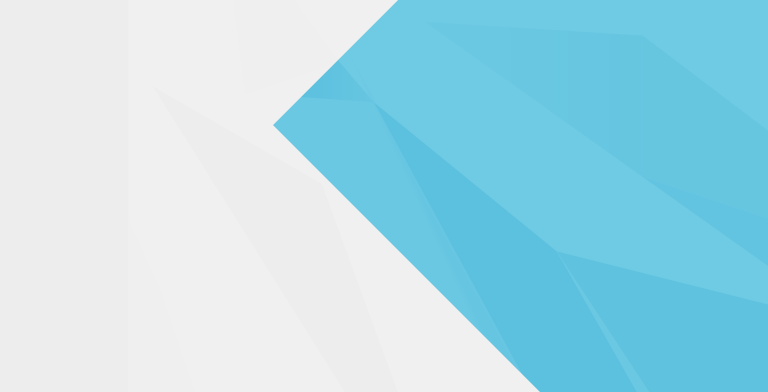
This background is drawn by a Shadertoy shader. Its source:

```glsl
// Pale grey wall of faint facets with a folded sky-blue wedge entering from the right.

const vec3 PALE      = vec3(0.941);
const vec3 PALE_DIM  = vec3(0.929);
const vec3 PALE_SOFT = vec3(0.937);
const vec3 SKY_LIGHT = vec3(0.437, 0.792, 0.894);
const vec3 SKY_MID   = vec3(0.420, 0.784, 0.888);
const vec3 SKY_DIM   = vec3(0.400, 0.775, 0.880);
const vec3 SKY_DEEP  = vec3(0.362, 0.755, 0.875);

// Signed distance to the line a-b, positive on its right
float side(vec2 p, vec2 a, vec2 b) {
    vec2 d = b - a;
    return dot(p - a, vec2(d.y, -d.x)) / length(d);
}

// Convex shapes with clockwise corners, positive inside
float triangle(vec2 p, vec2 a, vec2 b, vec2 c) {
    return min(side(p, a, b), min(side(p, b, c), side(p, c, a)));
}

float quad(vec2 p, vec2 a, vec2 b, vec2 c, vec2 d) {
    return min(min(side(p, a, b), side(p, b, c)),
               min(side(p, c, d), side(p, d, a)));
}

float cover(float dist, float blur) {
    return clamp(dist / blur + 0.5, 0.0, 1.0);
}

vec3 paleWall(vec2 p, float px) {
    vec3 col = PALE;
    float roof = quad(p, vec2(30.2, 52.0), vec2(37.6, 52.0), vec2(44.2, 43.0), vec2(31.9, 38.7));
    float shard = quad(p, vec2(19.9, 39.8), vec2(41.9, 27.1), vec2(51.8, 0.0), vec2(44.9, 0.0));
    float foot = quad(p, vec2(16.7, 22.5), vec2(20.8, 13.5), vec2(25.4, 0.0), vec2(16.7, 0.0));
    col = mix(col, PALE_SOFT, cover(roof, px));
    col = mix(col, PALE_DIM, cover(shard, px));
    col = mix(col, PALE_SOFT, cover(foot, px));
    return mix(col, PALE_DIM, cover(16.7 - p.x, px));
}

vec3 skyFolds(vec2 p, float px) {
    // Corners shared by neighbouring facets
    vec2 leftFold = vec2(48.7, 37.7);
    vec2 midFold  = vec2(72.5, 18.3);
    vec2 peak     = vec2(83.7, 46.4);
    vec2 valley   = vec2(83.7, 28.0);
    vec2 keelEnd  = vec2(70.0, -1.4);
    vec2 ridgeEnd = vec2(83.5, -1.0);

    vec3 col = SKY_LIGHT;

    // Left tip and its shaded flap
    float tip = quad(p, vec2(30.0, 39.1), leftFold, keelEnd, vec2(30.0, -2.0));
    float flap = triangle(p, vec2(36.0, 38.65), vec2(40.0, 47.9), leftFold);
    float crease = triangle(p, leftFold, keelEnd, vec2(62.5, 7.9));
    col = mix(col, SKY_MID, cover(tip, px));
    col = mix(col, mix(SKY_DEEP, SKY_DIM, smoothstep(39.0, 49.0, p.x)), cover(flap, px));
    col = mix(col, SKY_DEEP, 0.35 * cover(crease, 6.0 * px));

    // Deep lower folds with a bright sliver between
    float keel = quad(p, leftFold, midFold, ridgeEnd, keelEnd);
    float floorFold = quad(p, midFold, vec2(102.0, 10.9), vec2(102.0, -1.0), ridgeEnd);
    float sliver = triangle(p, midFold, vec2(85.2, -1.0), ridgeEnd);
    col = mix(col, SKY_DEEP, cover(keel, px));
    col = mix(col, mix(SKY_DEEP, SKY_DIM, 0.25), cover(floorFold, px));
    col = mix(col, SKY_MID, cover(sliver, px));

    // Upper right facets
    float sail = triangle(p, vec2(55.3, 48.2), peak, valley);
    float wing = quad(p, peak, vec2(102.0, 32.5), vec2(102.0, 21.9), valley);
    float tail = triangle(p, valley, vec2(102.0, 21.9), vec2(102.0, 15.0));
    col = mix(col, mix(SKY_MID, SKY_DIM, smoothstep(60.0, 84.0, p.x)), cover(sail, px));
    col = mix(col, SKY_DIM, cover(wing, px));
    return mix(col, mix(SKY_DIM, SKY_DEEP, 0.4), cover(tail, px));
}

void mainImage(out vec4 fragColor, in vec2 fragCoord) {
    // The canvas is 100 units wide
    float px = 100.0 / iResolution.x;
    vec2 p = fragCoord * px;

    // Right-angled wedge pointing left
    vec2 tip = vec2(35.55, 34.75);
    float wedge = (p.x - tip.x - abs(p.y - tip.y)) * 0.7071;
    vec3 col = mix(paleWall(p, px), skyFolds(p, px), cover(wedge, px));
    fragColor = vec4(col, 1.0);
}
```
